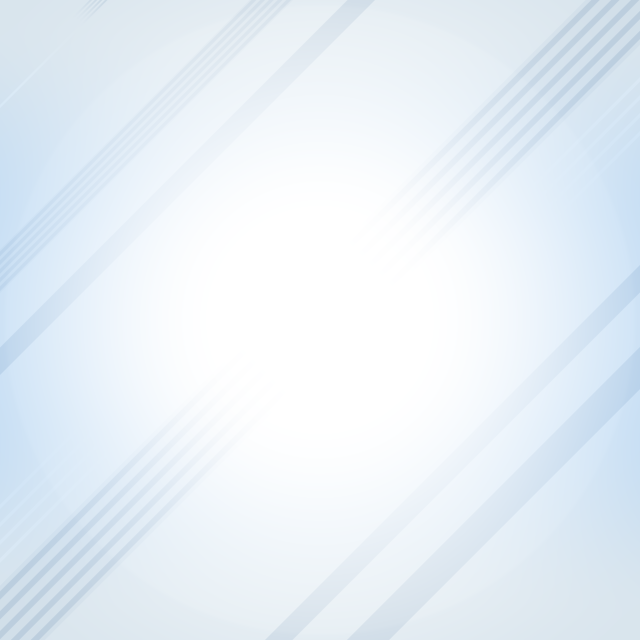
Give the GLSL for this background, as a Shadertoy shader.

```glsl
// Pale backdrop: a white radial glow falling to blue at the sides and grey
// at top and bottom, crossed by diagonal bands and bundles of thin stripes.
// Everything diagonal is measured by "across" (x - y) and "along" (x + y).

// Soft-edged band: 1 between lo and hi, 0 outside.
float band(float d, float lo, float hi, float soft) {
    return smoothstep(lo - soft, lo + soft, d)
         * (1.0 - smoothstep(hi - soft, hi + soft, d));
}

// A row of equal stripes starting at lo; width is a fraction of the pitch.
float stripes(float d, float lo, float pitch, float count, float width, float soft) {
    float cell = (d - lo) / pitch;
    float inside = step(0.0, cell) * step(cell, count);
    float offCentre = abs(fract(cell) - 0.5);
    float edge = soft / pitch;
    return inside * (1.0 - smoothstep(0.5 * width - edge, 0.5 * width + edge, offCentre));
}

void mainImage(out vec4 fragColor, in vec2 fragCoord) {
    vec2 p = fragCoord / iResolution.xy - 0.5;
    float soft = 1.0 / min(iResolution.x, iResolution.y);
    float across = p.x - p.y;
    float along = p.x + p.y;
    float radius = length(p);

    // Radial glow with a side-to-top change of hue
    float shade = smoothstep(0.15, 0.71, radius);
    vec3 sideBlue = vec3(0.73, 0.845, 0.95);
    vec3 cornerGrey = vec3(0.86, 0.905, 0.935);
    vec3 rim = mix(sideBlue, cornerGrey, smoothstep(0.14, 0.47, abs(p.y)));
    vec3 col = mix(vec3(1.0), rim, shade);
    col -= vec3(0.010, 0.008, 0.005) * smoothstep(0.488, 0.496, radius);

    // Wide bands, mirrored through the centre
    vec3 ink = vec3(0.12, 0.095, 0.065);
    float wide = band(abs(across), 0.414, 0.457, soft)
               + band(across, 0.542, 0.608, soft);
    col -= ink * 0.85 * wide * shade;

    // Bundle of fine stripes at upper left
    float fine = stripes(across, -0.61, 0.0136, 5.0, 0.55, soft);
    float veil = band(across, -0.61, -0.542, soft);
    col -= ink * (0.5 * fine + 0.25 * veil) * shade;

    // Central bundle, fading out towards the middle
    float reach = smoothstep(0.1, 0.95, abs(along));
    float bundle = stripes(across, -0.085, 0.031, 5.0, 0.42, soft);
    float bed = band(across, -0.085, 0.07, soft);
    col -= ink * (0.7 * bundle + 0.25 * bed) * reach;

    // Faint light stripes beside it, near both ends
    float outer = across * sign(along);
    float pale = stripes(outer, 0.11, 0.028, 4.0, 0.25, soft);
    col += 0.02 * pale * smoothstep(0.5, 0.9, abs(along));

    // Pale edge and hairlines in the upper left corner
    float cornerEdge = band(across, -0.836, -0.831, soft);
    col += 0.025 * cornerEdge * (1.0 - smoothstep(-0.15, 0.1, along));
    float cornerHairs = stripes(across, -0.862, 0.008, 4.0, 0.5, soft);
    col -= ink * 0.6 * cornerHairs * smoothstep(0.08, 0.17, along);

    fragColor = vec4(clamp(col, 0.0, 1.0), 1.0);
}
```
